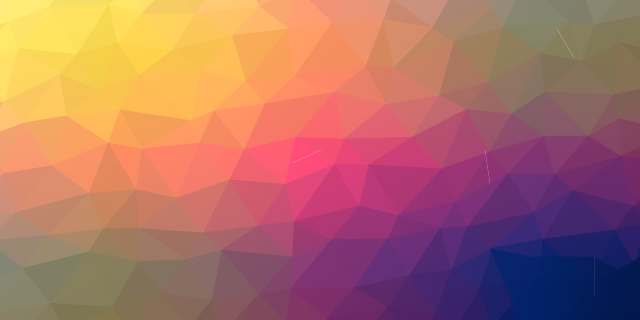
A Shadertoy shader for this background:

```glsl
// Low-poly backdrop: a tilted, jittered lattice is split into triangles. Each
// facet averages one colour ramp read across with the same ramp read downward,
// so it runs yellow, pink, navy on the diagonal with brown in the other corners.

#define CELL vec2(0.158, 0.113)   // lattice spacing, canvas height = 1
#define JITTER 0.56               // vertex wander, in cells
#define TILT 0.13                 // rise of the rows towards the right
#define WAVE 0.025                // slow bending of the rows
#define FLATNESS 0.85             // 1 = one flat colour per facet
#define SHADE 0.04                // brightness spread between facets
#define NAVY vec3(0.0, 0.14, 0.42)
#define GLINT 0.14                // strength of the hairlines

const int STOPS = 7;
const vec3 ramp[STOPS] = vec3[](
    vec3(1.00, 0.92, 0.49), vec3(1.00, 0.86, 0.28), vec3(1.00, 0.67, 0.36),
    vec3(0.98, 0.27, 0.47), vec3(0.54, 0.19, 0.47), vec3(0.04, 0.14, 0.44),
    vec3(0.03, 0.07, 0.32));

// Hairlines, each stored as two end points
const vec4 hairlines[4] = vec4[](
    vec4(1.740, 0.910, 1.792, 0.823), vec4(1.516, 0.531, 1.531, 0.427),
    vec4(1.859, 0.198, 1.859, 0.076), vec4(0.915, 0.492, 1.003, 0.531));

vec2 hash2(vec2 c) {
    vec3 h = fract(c.xyx * vec3(0.1031, 0.1030, 0.0973));
    h += dot(h, h.yzx + 33.33);
    return fract((h.xx + h.yz) * h.zy);
}

vec3 rampColor(float t) {
    float s = clamp(t, 0.0, 1.0) * float(STOPS - 1);
    int k = min(int(s), STOPS - 2);
    return mix(ramp[k], ramp[k + 1], s - float(k));
}

vec3 colorField(vec2 p) {
    return 0.5 * (rampColor(0.5 * p.x) + rampColor(1.0 - p.y));
}

// Height offset of the lattice rows at a given x
float rowRise(float x) {
    return TILT * x + WAVE * (sin(3.7 * x + 0.6) + 0.5 * sin(8.3 * x));
}

// Lattice vertex in canvas units; odd rows are shifted by half a cell
vec2 meshVertex(vec2 id) {
    vec2 stagger = vec2(0.5 * mod(id.y, 2.0), 0.0);
    vec2 v = (id + stagger + JITTER * (hash2(id + 41.0) - 0.5)) * CELL;
    return v + vec2(0.0, rowRise(v.x));
}

// Signed distance to the line a-b, positive on its left
float sideDistance(vec2 p, vec2 a, vec2 b) {
    vec2 e = normalize(b - a), d = p - a;
    return e.x * d.y - e.y * d.x;
}

float segmentDistance(vec2 p, vec2 a, vec2 b) {
    vec2 d = p - a, e = b - a;
    return length(d - e * clamp(dot(d, e) / dot(e, e), 0.0, 1.0));
}

// Adds one triangle: rgb is weighted colour, a is the weight
void addFacet(inout vec4 acc, vec2 p, vec2 a, vec2 b, vec2 c, float px) {
    float inside = min(sideDistance(p, a, b),
                   min(sideDistance(p, b, c), sideDistance(p, c, a)));
    float cover = smoothstep(-0.6 * px, 0.6 * px, inside);
    if (cover <= 0.0) return;
    vec2 mid = (a + b + c) / 3.0;
    vec3 col = colorField(mix(p, mid, FLATNESS));
    col *= 1.0 + SHADE * (2.0 * hash2(mid * 97.0).x - 1.0);
    acc += vec4(col, 1.0) * cover;
}

void mainImage(out vec4 fragColor, in vec2 fragCoord) {
    vec2 p = fragCoord / iResolution.xy * vec2(2.0, 1.0);
    float px = 1.0 / iResolution.y;

    // Triangle mesh: each quad is cut along its shorter diagonal
    vec4 acc = vec4(colorField(p), 1.0) * 0.001;
    vec2 home = floor((p - vec2(0.0, rowRise(p.x))) / CELL);
    for (int j = -2; j <= 1; j++)
    for (int i = -2; i <= 1; i++) {
        vec2 id = home + vec2(i, j);
        vec2 a = meshVertex(id), b = meshVertex(id + vec2(1, 0));
        vec2 c = meshVertex(id + vec2(1, 1)), d = meshVertex(id + vec2(0, 1));
        bool cutAC = distance(a, c) < distance(b, d);
        addFacet(acc, p, a, b, cutAC ? c : d, px);
        addFacet(acc, p, cutAC ? a : b, c, d, px);
    }
    vec3 col = acc.rgb / acc.a;

    // Navy plane with a crisp ridge, darkening to the right
    float ridge = 0.198 + 0.2 * max(1.66 - p.x, 0.0)
                - max(0.04 - 0.55 * abs(p.x - 1.93), 0.0);
    float plane = min(ridge - p.y, p.x - 1.531 - 0.4 * (0.227 - p.y));
    vec3 navy = NAVY * (1.0 - 0.3 * smoothstep(1.6, 2.0, p.x));
    col = mix(col, navy, 0.75 * smoothstep(-px, px, plane));

    // Faint hairlines
    for (int i = 0; i < 4; i++) {
        float d = segmentDistance(p, hairlines[i].xy, hairlines[i].zw);
        col += GLINT * (1.0 - smoothstep(0.0, 0.001 + px * 0.4, d));
    }
    fragColor = vec4(clamp(col, 0.0, 1.0), 1.0);
}
```
